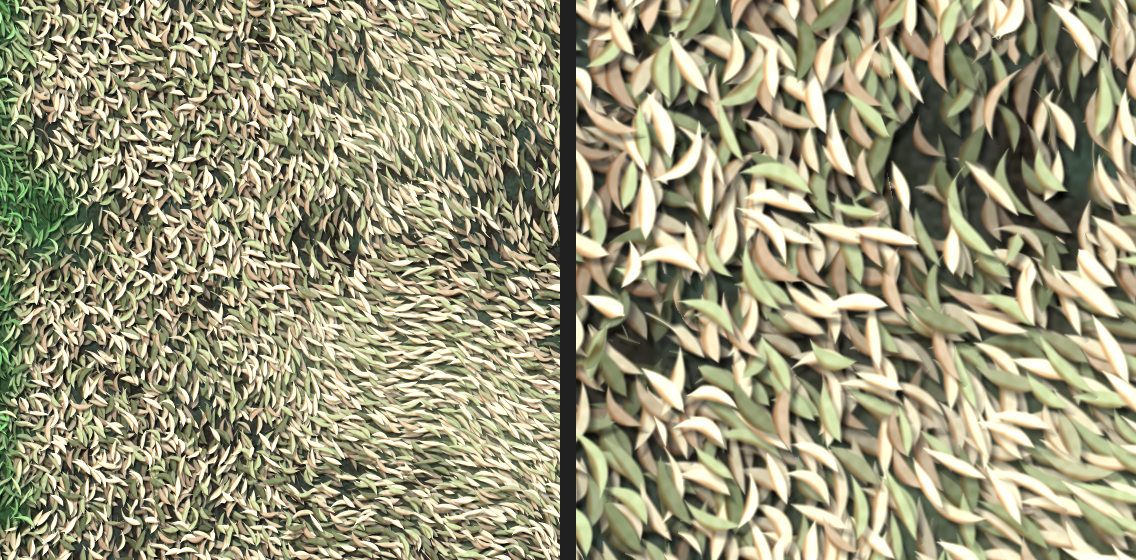
Left, the full canvas; right, a detail of the centre.
Write a three.js fragment shader that draws this texture.

```glsl
// Draws a sunlit mat of dry, matted grass with dark gaps and green growth at the left.
varying vec2 vUv;

const int LAYERS = 6;
const float CELL = 0.028;
const float HALF_LENGTH = 0.019;
const float HALF_WIDTH = 0.0050;
const float REACH = 0.028;
const float EDGE = 0.0014;
const vec2 SHADOW_SHIFT = vec2(0.0035, -0.0045);
const float SHADOW = 0.46;
const float GAIN = 1.13;
const float GRAIN = 0.09;
const vec3 CREAM = vec3(0.99, 0.95, 0.81);
const vec3 TAN = vec3(0.73, 0.64, 0.53);
const vec3 SAGE = vec3(0.70, 0.76, 0.57);
const vec3 OLIVE = vec3(0.45, 0.49, 0.35);
const vec3 GREEN = vec3(0.33, 0.62, 0.34);
const vec3 SOIL = vec3(0.15, 0.12, 0.10);
const vec3 COOL_SHADE = vec3(0.22, 0.28, 0.24);
const vec3 WARM_EDGE = vec3(0.78, 0.64, 0.52);

vec4 hash4(vec2 p) {
  vec4 q = fract(p.xyxy * vec4(0.1031, 0.1030, 0.0973, 0.1099));
  q += dot(q, q.wzxy + 33.33);
  return fract((q.xxyz + q.yzzw) * q.zywx);
}

float noise(vec2 p) {
  vec2 i = floor(p), f = fract(p);
  f = f * f * (3.0 - 2.0 * f);
  float low = mix(hash4(i).x, hash4(i + vec2(1.0, 0.0)).x, f.x);
  float high = mix(hash4(i + vec2(0.0, 1.0)).x, hash4(i + 1.0).x, f.x);
  return mix(low, high, f.y);
}

float blob(vec2 p, vec2 center, vec2 radius) {
  vec2 d = (p - center) / radius;
  return exp(-dot(d, d));
}

// How far the grass is combed flat into pale sheets.
float combed(vec2 p) {
  float sheets = blob(p, vec2(0.76, 0.80), vec2(0.18, 0.20))
               + blob(p, vec2(0.88, 0.22), vec2(0.25, 0.18))
               + 0.6 * blob(p, vec2(0.65, 0.35), vec2(0.25, 0.14));
  return clamp(sheets * (0.7 + 0.6 * noise(p * 9.0 + 4.0)), 0.0, 1.0);
}

// How open the mat is, showing the shade beneath.
float gaps(vec2 p) {
  float g = 0.75 * smoothstep(0.60, 0.92, noise(p * 13.0 + 21.0));
  g += 0.8 * blob(p, vec2(0.62, 0.59), vec2(0.07, 0.06));
  g += 0.8 * blob(p, vec2(0.35, 0.34), vec2(0.035, 0.09));
  g += 0.7 * blob(p, vec2(0.98, 0.70), vec2(0.06, 0.05));
  g += 0.8 * blob(p, vec2(0.78, 0.57), vec2(0.12, 0.012));
  return clamp(g, 0.0, 0.85);
}

float greenGrowth(vec2 p) {
  float strip = 1.0 - smoothstep(0.01, 0.10, p.x + 0.05 * noise(p * 22.0));
  strip *= smoothstep(0.30, 0.65, noise(vec2(3.0, p.y * 7.0)));
  return clamp(strip + 1.1 * blob(p, vec2(0.06, 0.62), vec2(0.09, 0.08)), 0.0, 1.0);
}

// Main direction of the blades, turning across the mat.
float leanAngle(vec2 p, float right) {
  float combedLean = mix(-0.55, -0.95, smoothstep(0.45, 0.65, p.y));
  return mix(-1.25, combedLean, right) + 1.1 * (noise(p * 8.0 + 40.0) - 0.5);
}

// Signed distance to a bent, tapered blade lying along x.
float bladeDistance(vec2 q, vec2 size, float bend) {
  float along = q.x / size.x;
  float taper = (1.0 - along * along) * (1.0 + 0.3 * along);
  float width = abs(along) < 1.0 ? size.y * taper : size.x - abs(q.x);
  return abs(q.y + bend * q.x * along) - width;
}

vec3 bladeColor(vec4 h, float sheet, float growth) {
  vec3 c = mix(TAN, CREAM, smoothstep(0.05, 0.45, h.x + 0.25 * sheet));
  c = mix(c, SAGE, step(0.72, h.y) * 0.9);
  c = mix(c, OLIVE, step(0.88, h.z) * (1.0 - 0.6 * sheet));
  return mix(c, GREEN * (0.65 + 0.7 * h.x), growth * (0.5 + 0.45 * h.w));
}

void main() {
  vec2 uv = vUv;
  float sheet = combed(uv), open = gaps(uv), growth = greenGrowth(uv);
  float right = smoothstep(0.35, 0.70, uv.x);
  float lean = leanAngle(uv, right);
  float spread = mix(2.2, 0.8, max(right * 0.8, sheet));
  vec2 scale = vec2(HALF_LENGTH, HALF_WIDTH) * mix(vec2(1.0), vec2(1.15, 0.85), sheet);
  scale.y *= 1.0 - 0.35 * growth;

  vec3 color = mix(SOIL, COOL_SHADE, noise(uv * 30.0));
  color = mix(color, OLIVE, 0.6 * sheet * (1.0 - open));
  color = mix(color, GREEN * 0.6, 0.7 * growth);

  // Paint the blades from the shaded depths up to the sunlit top.
  for (int layer = 0; layer < LAYERS; layer++) {
    float depth = float(layer), level = depth / float(LAYERS - 1);
    vec2 shift = vec2(0.37, 0.61) * depth;
    vec2 cell = floor(uv / CELL + shift);
    float light = mix(0.56, 1.06, level + 0.25 * sheet * (1.0 - level));
    for (int n = 0; n < 9; n++) {
      float row = floor((float(n) + 0.5) / 3.0);
      vec2 id = cell + vec2(float(n) - 3.0 * row, row) - 1.0;
      vec4 place = hash4(id + 71.0 * depth + 11.0);
      vec2 d = uv - (id + place.xy - shift) * CELL;
      if (dot(d, d) > REACH * REACH) continue;

      vec4 tint = hash4(id + 53.0 * depth + 207.0);
      float gap = open * (0.55 + 0.45 * level);
      float presence = smoothstep(gap - 0.12, gap + 0.04, tint.w);
      if (presence < 0.05) continue;
      float angle = lean + (place.z - 0.5) * spread;
      vec2 axis = vec2(cos(angle), sin(angle));
      vec2 size = scale * (0.72 + 0.45 * vec2(place.w, tint.z)) * vec2(1.0, presence);
      float bend = (tint.x - 0.5) * mix(1.0, 0.4, sheet);

      vec2 s = d - SHADOW_SHIFT;
      vec2 q = vec2(dot(d, axis), axis.x * d.y - axis.y * d.x);
      vec2 qs = vec2(dot(s, axis), axis.x * s.y - axis.y * s.x);
      float shade = 1.0 - smoothstep(-0.003, 0.0025, bladeDistance(qs, size, bend));
      float cover = 1.0 - smoothstep(-EDGE, EDGE, bladeDistance(q, size, bend));
      float side = (q.y + bend * q.x * q.x / size.x) / size.y;
      vec3 blade = bladeColor(tint, sheet, growth) * light;
      blade *= mix(vec3(1.0), WARM_EDGE, smoothstep(0.1, 0.9, -side));
      color *= 1.0 - SHADOW * shade * (1.0 - 0.45 * sheet);
      color = mix(color, blade, cover);
    }
  }

  // Fine uneven light over the fibres.
  float fleck = noise(uv * 230.0) - 0.5;
  color = color * GAIN + GRAIN * fleck * vec3(1.0, 0.9, 1.1);
  gl_FragColor = vec4(clamp(color, 0.0, 1.0), 1.0);
}
```
